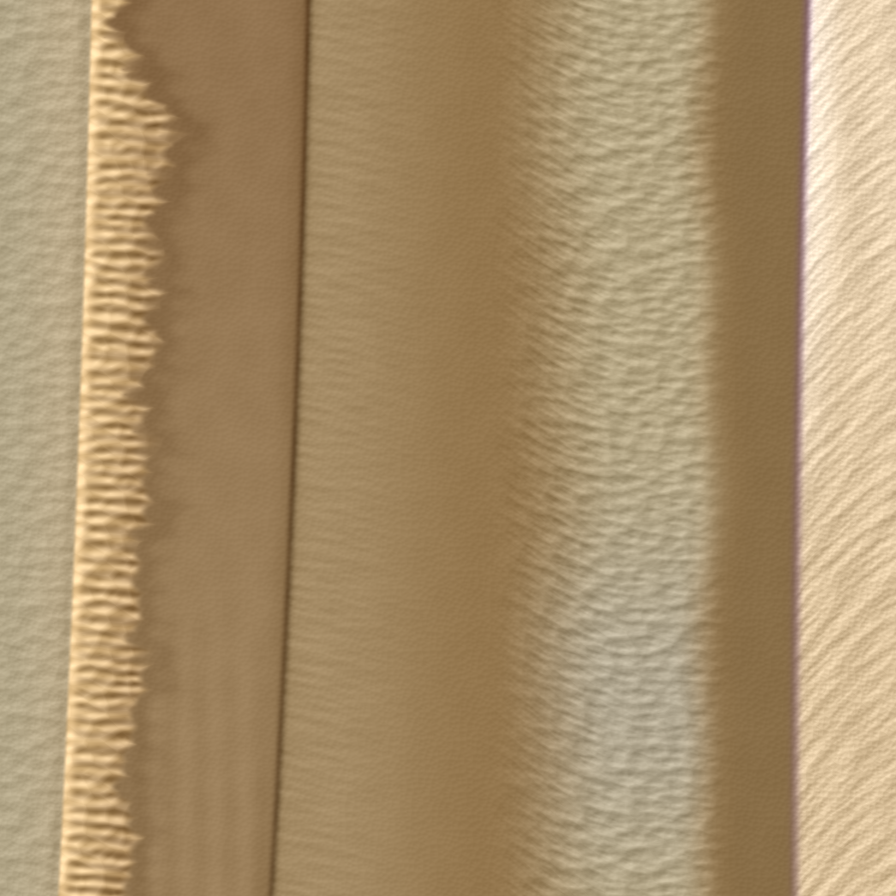
A Shadertoy shader for this texture:

```glsl
// Draped crepe cloth: vertical folds shaded by soft colour ramps, a crinkled
// lit ridge on the left, a dark seam, a pale sheen and a bright right-hand fold.
// Stretched cellular noise, lit from above, supplies the wrinkles of the weave.

vec2 hash2(vec2 p) {
    vec3 q = fract(p.xyx * vec3(0.1031, 0.1030, 0.0973));
    q += dot(q, q.yzx + 33.33);
    return fract((q.xx + q.yz) * q.zy);
}

// Distance to the nearest scattered point
float cells(vec2 p) {
    vec2 id = floor(p), f = fract(p);
    float nearest = 2.0;
    for (int j = -1; j <= 1; j++)
        for (int i = -1; i <= 1; i++) {
            vec2 o = vec2(i, j);
            vec2 d = o + hash2(id + o) - f;
            nearest = min(nearest, dot(d, d));
        }
    return sqrt(nearest);
}

// Signed slope of the cells: positive faces the light, negative is shaded
float relief(vec2 p) {
    return cells(p + vec2(0.1, -0.2)) - cells(p + vec2(-0.1, 0.2));
}

float bump(float x, float centre, float width) {
    float d = (x - centre) / width;
    return exp(-d * d);
}

void mainImage(out vec4 fragColor, in vec2 fragCoord) {
    vec2 uv = fragCoord / iResolution.xy;
    float x = uv.x, y = uv.y;

    // Fold boundaries lean slightly to the right as they rise
    float ridgeX = 0.065 + 0.052 * y - 0.015 * y * y;
    float seamX = 0.303 + 0.062 * y - 0.020 * y * y;
    float brightX = 0.889 + 0.015 * y * y;
    float sway = 0.006 * sin(y * 9.0) + 0.004 * sin(y * 23.0 + 1.0);

    float grain = relief(uv * vec2(150.0, 190.0));
    float mottle = cells(uv * vec2(28.0, 22.0)) - 0.5;
    float weave = sin(y * 520.0 + 5.0 * sin(x * 21.0) + 3.0 * sin(y * 17.0));

    // Pale strip at the far left
    vec3 col = mix(vec3(0.70, 0.65, 0.53), vec3(0.74, 0.67, 0.54), smoothstep(0.0, 0.09, x));
    col += 0.09 * relief(uv * vec2(38.0, 65.0)) + 0.05 * grain + 0.008 * weave;
    col -= 0.05 * bump(x, ridgeX - 0.006, 0.007);

    // Flat brown panel between ridge and seam
    vec3 panel = mix(vec3(0.61, 0.50, 0.355), vec3(0.575, 0.455, 0.315), smoothstep(0.2, 1.0, y));
    panel += 0.02 * mottle + 0.025 * grain;
    panel += 0.012 * sin(x * 190.0) * (1.0 - smoothstep(0.1, 0.4, y));

    // Crinkled ridge with a ragged right border
    float ragged = 0.075 + 0.018 * bump(y, 0.82, 0.06) - 0.035 * smoothstep(0.87, 0.96, y)
        + 0.007 * sin(y * 31.0) + 0.005 * sin(y * 73.0 + 2.0)
        + 0.03 * (cells(uv * vec2(22.0, 48.0)) - 0.5);
    float across = x - ridgeX;
    float ribPhase = y * 410.0 + 2.0 * sin(y * 25.0) + 28.0 * across + 2.2 * cells(uv * vec2(20.0, 26.0));
    float ribs = sin(ribPhase) * smoothstep(0.0, 0.02, across);
    float crinkle = relief(uv * vec2(42.0, 75.0));
    vec3 ridge = mix(vec3(0.80, 0.67, 0.48), vec3(0.69, 0.56, 0.39), smoothstep(0.015, 0.08, across));
    ridge += vec3(0.11, 0.105, 0.09) * ribs + 0.24 * crinkle;
    ridge += vec3(0.17, 0.16, 0.14) * bump(across, 0.004, 0.007);
    panel -= vec3(0.06, 0.06, 0.055) * bump(across, ragged + 0.012, 0.022);
    ridge = mix(ridge, panel, smoothstep(-0.012, 0.008, across - ragged));
    col = mix(col, ridge, smoothstep(-0.003, 0.003, across));

    // Wide centre fold: warm slope, hollow, pale sheen, dark hollow
    float fx = x + sway;
    vec3 fold = mix(vec3(0.645, 0.545, 0.395), vec3(0.58, 0.465, 0.305), smoothstep(0.36, 0.54, x));
    float sheen = smoothstep(0.555, 0.69, fx) * (1.0 - smoothstep(0.755, 0.825, fx));
    vec3 sheenCol = mix(vec3(0.705, 0.645, 0.51), vec3(0.69, 0.65, 0.56), bump(y, 0.22, 0.2));
    fold = mix(fold, sheenCol, sheen);
    fold = mix(fold, vec3(0.535, 0.43, 0.28), smoothstep(0.77, 0.84, fx));
    fold += 0.025 * bump(x, 0.785, 0.012);

    // Wrinkles descend on the sheen's left flank and level out across it
    float drop = 0.9 * max(0.72 - x, 0.0) * (0.72 - x);
    vec2 wrinkleUv = vec2(x, y - 2.5 * drop);
    float wrinkle = relief(wrinkleUv * vec2(34.0, 78.0));
    float fine = relief(wrinkleUv * vec2(60.0, 130.0) + 7.0);
    float wrinkled = smoothstep(0.53, 0.65, x) * (1.0 - smoothstep(0.77, 0.82, x));
    fold += wrinkled * (0.15 * wrinkle + 0.09 * fine);
    float seamSide = 1.0 - smoothstep(0.0, 0.19, x - seamX);
    fold += seamSide * (0.045 * relief(vec2(x, y + 0.3 * x) * vec2(16.0, 85.0)) + 0.009 * weave);
    fold += 0.03 * grain + 0.012 * mottle;
    col = mix(col, fold, smoothstep(-0.002, 0.003, x - seamX));

    // Dark seam with a soft shaded margin
    float seamDist = x - seamX;
    col -= vec3(0.20, 0.19, 0.16) * bump(seamDist, 0.0, 0.0045) * (0.85 + 0.3 * mottle);
    col -= 0.04 * bump(seamDist, -0.006, 0.014);

    // Bright right fold with creases curving upward
    float inset = x - brightX;
    float lift = y - 1.1 * inset + 2.5 * inset * inset;
    float crease = relief(vec2(x, lift) * vec2(17.0, 62.0));
    float lines = sin(lift * 210.0 + 4.0 * sin(lift * 19.0) + 3.0 * mottle);
    vec3 bright = mix(vec3(0.86, 0.76, 0.61), vec3(0.91, 0.82, 0.69), smoothstep(0.2, 0.9, y));
    bright += vec3(0.09, 0.11, 0.15) * bump(inset, 0.006, 0.025) * smoothstep(0.3, 0.9, y);
    bright += 0.16 * crease + 0.10 * grain - 0.035 * smoothstep(0.5, 1.0, lines);
    float edgeWidth = mix(0.008, 0.005, y);
    col = mix(col, bright, smoothstep(-edgeWidth, edgeWidth, inset));

    // Violet fringe along the bright edge
    col += vec3(-0.03, -0.05, 0.10) * bump(inset, -0.002, 0.006) * (0.5 + 0.5 * y);

    fragColor = vec4(clamp(col, 0.0, 1.0), 1.0);
}
```
